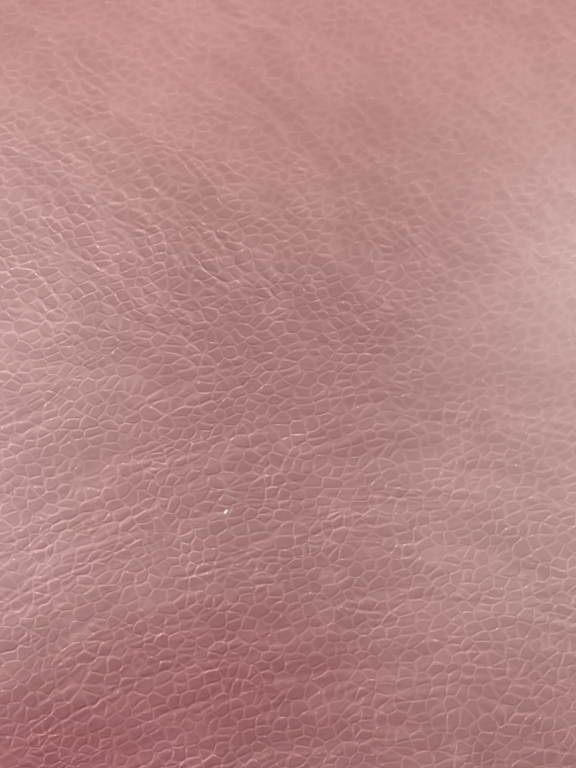
Reproduce this texture procedurally as a WebGL 1 fragment shader.

```glsl
precision highp float;
uniform vec2 u_resolution;

vec2 hash2(vec2 p) {
  vec3 q = fract(p.xyx * vec3(0.1031, 0.1030, 0.0973));
  q += dot(q, q.yzx + 33.33);
  return fract((q.xx + q.yz) * q.zy);
}

float gradientNoise(vec2 p) {
  vec2 i = floor(p), f = fract(p);
  vec2 u = f * f * f * (f * (f * 6.0 - 15.0) + 10.0);
  vec2 e = vec2(1.0, 0.0);
  float a = dot(hash2(i) * 2.0 - 1.0, f);
  float b = dot(hash2(i + e) * 2.0 - 1.0, f - e);
  float c = dot(hash2(i + e.yx) * 2.0 - 1.0, f - e.yx);
  float d = dot(hash2(i + 1.0) * 2.0 - 1.0, f - 1.0);
  return mix(mix(a, b, u.x), mix(c, d, u.x), u.y);
}

vec2 rotate(vec2 p, float angle) {
  float c = cos(angle), s = sin(angle);
  return vec2(c * p.x + s * p.y, c * p.y - s * p.x);
}

// Gap between the two nearest cell centres: zero in the furrows
float pebbles(vec2 p) {
  vec2 cell = floor(p), f = fract(p);
  float nearest = 8.0, second = 8.0;
  for (int y = -1; y <= 1; y++) {
    for (int x = -1; x <= 1; x++) {
      vec2 o = vec2(float(x), float(y));
      float d = length(o + 0.05 + 0.9 * hash2(cell + o + 50.0) - f);
      second = min(second, max(nearest, d));
      nearest = min(nearest, d);
    }
  }
  return second - nearest;
}

// Folded line along the zero of stretched noise, fading in and out
float crease(vec2 p, float width) {
  float depth = smoothstep(-0.3, 0.25, gradientNoise(p * 0.45 + 60.0));
  return 1.0 - depth * (1.0 - smoothstep(0.0, width, abs(gradientNoise(p + 20.0))));
}

float leatherHeight(vec2 p, float blur) {
  vec2 q = vec2(p.x, p.y + 0.14 * p.y * p.y);
  q += 0.02 * vec2(gradientNoise(q * 7.0 + 7.0), gradientNoise(q * 7.0 + 31.0));
  q += 0.006 * vec2(gradientNoise(q * 45.0), gradientNoise(q * 45.0 + 90.0));
  float width = 0.15 + 0.1 * blur;

  // Compact pebbles, leaning with the folds
  float depth = 0.85 + 0.6 * gradientNoise(q * 16.0 + 4.0);
  float grain = pebbles(rotate(q, 0.4) * vec2(39.0, 47.0));
  float furrow = mix(1.0, smoothstep(-0.1 * blur, 0.34 + 0.3 * blur, grain), depth);

  // Lower folds rise and then level off; upper folds fall to the right
  float bend = q.y - 0.65 * q.x + 0.44 * q.x * q.x;
  vec2 low = vec2(q.x, bend);
  vec2 high = rotate(q, -0.8) + 5.0;
  float region = p.y + 0.12 * gradientNoise(p * 4.0) - 0.12 * p.x;
  float upper = smoothstep(0.5, 0.8, region);
  float rising = crease(low * vec2(4.0, 20.0), width)
    * crease(low * vec2(9.0, 38.0) + 11.0, width * 1.3);
  float falling = crease(high * vec2(5.0, 20.0), width)
    * crease(high * vec2(10.0, 37.0) + 11.0, width * 1.3);
  float folds = mix(1.0, rising, 1.0 - 0.65 * upper) * mix(1.0, falling, 0.3 + 0.7 * upper);

  float rough = gradientNoise(q * 95.0) * (1.0 - blur);
  return 0.65 * furrow + 0.7 * folds + 0.17 * rough;
}

vec3 tint(vec3 base, vec3 colour, vec2 offset, vec2 radius, float amount) {
  vec2 d = offset / radius;
  return mix(base, colour, amount * exp(-dot(d, d)));
}

// Broad sheen and shade over the hide
vec3 sheen(vec2 p) {
  vec3 c = mix(vec3(0.64, 0.45, 0.455), vec3(0.69, 0.52, 0.51), smoothstep(0.0, 0.65, p.y));
  c = mix(c, vec3(0.755, 0.555, 0.545), smoothstep(0.7, 1.25, p.y));
  c = tint(c, vec3(0.77, 0.62, 0.615), p - vec2(-0.05, 0.78), vec2(0.28, 0.38), 0.85);
  c = tint(c, vec3(0.75, 0.59, 0.59), p - vec2(-0.05, 0.38), vec2(0.25, 0.18), 0.85);
  c = tint(c, vec3(0.64, 0.47, 0.465), p - vec2(0.56, 0.68), vec2(0.3, 0.28), 0.85);
  c = tint(c, vec3(0.70, 0.51, 0.50), p - vec2(0.6, 1.08), vec2(0.25, 0.16), 0.6);
  c = tint(c, vec3(0.80, 0.665, 0.65), p - vec2(1.08, 0.85), vec2(0.27, 0.34), 0.9);
  c = tint(c, vec3(0.72, 0.58, 0.56), p - vec2(1.0, 0.35), vec2(0.33, 0.26), 0.8);
  c = tint(c, vec3(0.60, 0.375, 0.39), p - vec2(0.4, 0.15), vec2(0.26, 0.15), 0.6);
  c = tint(c, vec3(0.62, 0.37, 0.395), p - vec2(0.1, 0.0), vec2(0.25, 0.12), 0.6);
  c += 0.02 * gradientNoise(p * 5.0);
  vec3 middle = vec3(0.70, 0.525, 0.52);
  return middle + 1.08 * (c - middle);
}

void main() {
  vec2 p = gl_FragCoord.xy / u_resolution.x;
  float blur = smoothstep(0.85, 1.35, p.y + 0.25 * p.x);
  blur = max(blur, 0.75 * smoothstep(0.5, 0.95, p.x) * smoothstep(0.35, 0.7, p.y));

  // Relief lit from above, with the light swinging across the folds
  float swing = mix(-0.55, 0.35, smoothstep(0.5, 0.9, p.y));
  float stride = 0.0035 + 0.002 * blur;
  float h = leatherHeight(p, blur);
  float slope = h - leatherHeight(p + stride * vec2(swing, 0.85), blur);
  float strength = mix(1.0, 0.35, blur) * mix(1.0, 0.85, smoothstep(0.3, 0.7, p.x));
  float patchy = 0.9 + 0.8 * gradientNoise(p * 20.0);

  vec3 colour = sheen(p) - 0.006;
  colour += vec3(0.19, 0.185, 0.18) * max(slope, 0.0) * strength * patchy;
  colour += vec3(0.13, 0.14, 0.135) * min(slope, 0.0) * strength;
  colour += 0.065 * (0.95 - h) * mix(1.0, 0.75, blur);

  // Tiny glints on the pebble rims
  float glint = smoothstep(0.2, 0.45, gradientNoise(p * 120.0)) * smoothstep(0.1, 0.35, slope);
  colour += 0.1 * glint * strength;

  // One pale fleck
  vec2 fleck = rotate(p - vec2(0.392, 0.445), 0.9) / vec2(0.007, 0.0035);
  colour = mix(colour, vec3(0.93, 0.88, 0.78), 1.0 - smoothstep(0.4, 1.0, length(fleck)));
  gl_FragColor = vec4(colour, 1.0);
}
```
